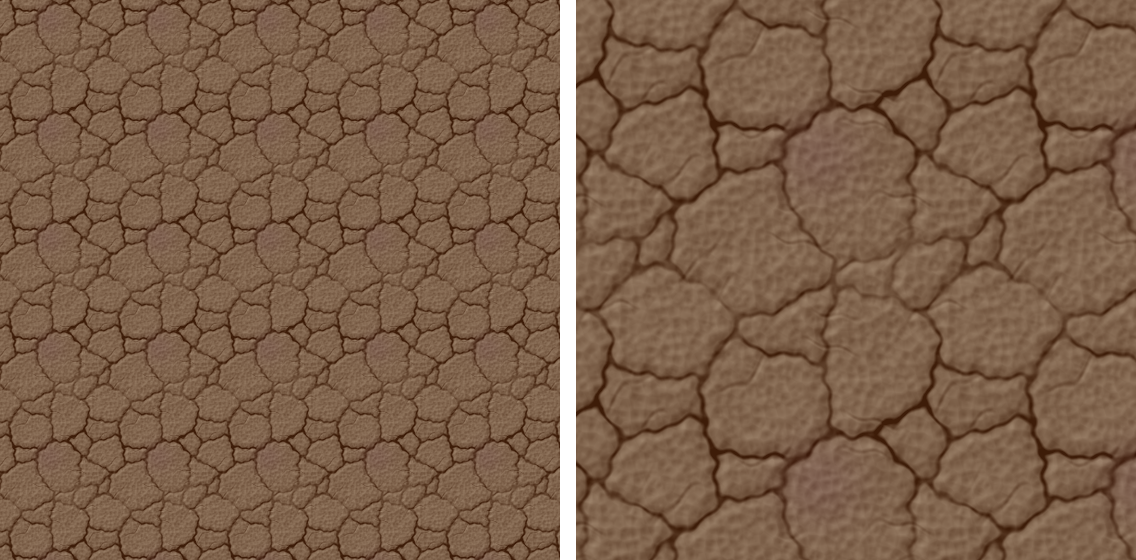
Left: the whole. Right: its middle third, enlarged.
Give the GLSL for this texture, as a WebGL 2 fragment shader.

```glsl
#version 300 es
precision highp float;
// Dry cracked earth: one square tile of fourteen plates, repeated 5.12 times each way.
// Plates are a wrapped, weighted Voronoi diagram bent by layered sines; cellular
// noise gives the grain, and a height difference toward the light gives the relief.
uniform vec2 u_resolution;
out vec4 fragColor;

const float TAU = 6.2831853;
const int PLATES = 14;

// Plate centre (x right, y down, in tiles) and weight
const vec3 plates[PLATES] = vec3[](
  vec3(.822, .565, .068), vec3(.138, .613, .037), vec3(.280, .436, .049),
  vec3(.524, .733, .073), vec3(.920, .111, .054), vec3(.280, .000, .058),
  vec3(.236, .200, .042), vec3(.573, .222, .060), vec3(.644, .036, .038),
  vec3(.524, .431, .034), vec3(.111, .822, .029), vec3(.267, .756, .025),
  vec3(.031, .342, .025), vec3(.924, .809, .014));

vec2 hash2(vec2 cell) {
  vec2 k = vec2(dot(cell, vec2(127.1, 311.7)), dot(cell, vec2(269.5, 183.3)));
  return fract(sin(k) * 43758.5);
}

// Shortest offset on the repeating tile
vec2 wrapped(vec2 d) { return d - floor(d + .5); }

// Distance to the nearest scattered point, with n by n cells per tile
float cellular(vec2 p, float n) {
  vec2 base = floor(p * n), f = fract(p * n);
  float nearest = 2.;
  for (int y = -1; y <= 1; y++)
    for (int x = -1; x <= 1; x++) {
      vec2 o = vec2(x, y);
      nearest = min(nearest, length(o + hash2(mod(base + o, n)) - f));
    }
  return nearest;
}

// Ragged bend for the plate borders
vec2 ragged(vec2 p) {
  vec2 bend = vec2(0);
  float f = 3., size = .012;
  for (int i = 0; i < 3; i++) {
    bend += size * sin(TAU * (f * p.yx + p) + vec2(1.3, 4.1) * f);
    f = f * 2. + 1.;
    size *= .6;
  }
  return p + bend;
}

// Distance to the nearest plate border, softened at the corners
float crackDistance(vec2 p) {
  p = ragged(p);
  int own = 0;
  float best = 9.;
  for (int i = 0; i < PLATES; i++) {
    vec2 d = wrapped(plates[i].xy - p);
    float power = dot(d, d) - plates[i].z;
    if (power < best) { best = power; own = i; }
  }
  vec2 home = wrapped(plates[own].xy - p);
  float total = 0.;
  for (int i = 0; i < PLATES; i++) {
    if (i == own) continue;
    vec2 d = wrapped(plates[i].xy - p);
    float border = (dot(d, d) - plates[i].z - best) / (2. * length(d - home));
    total += exp(-130. * border);
  }
  return -log(max(total, 1e-30)) / 130.;
}

// Faint, nearly level wrinkles that come and go inside the plates
float wrinkle(vec2 p) {
  float wave = sin(TAU * (p.x + 4. * p.y) + 1.3 * sin(TAU * (2. * p.x - p.y)) + .25 * sin(TAU * 9. * p.x));
  float patches = smoothstep(-.1, .8, sin(TAU * (2. * p.x + p.y) + 1.) * sin(TAU * (p.x - 2. * p.y)));
  return (1. - smoothstep(.0, .3, abs(wave))) * patches;
}

float height(vec2 p, float border) {
  return .42 * smoothstep(0., .04, border) + .3 * cellular(p, 9.)
       + .3 * cellular(p, 30.) - .12 * wrinkle(p);
}

void main() {
  vec2 uv = gl_FragCoord.xy / u_resolution;
  vec2 p = vec2(uv.x, 1. - uv.y) * 5.12 - 1.7067;
  float pixel = 5.12 / u_resolution.y;

  // Relief, lit from the upper left
  vec2 toLight = vec2(-.007, -.009);
  float border = crackDistance(p);
  float relief = height(p, border) - height(p + toLight, crackDistance(p + toLight));

  // Cracks are deep across the middle of the tile and shallow near its foot
  float depth = .62 - .22 * cos(TAU * (p.y - .84)) + .15 * sin(TAU * (2. * p.x + p.y));
  float core = 1. - smoothstep(0., .010 + .7 * pixel, border);
  float halo = exp(-42. * max(border, 0.));

  // Tone steps from the mid clay down to the crack floor
  float tone = .03 + 1.2 * relief + .3 * (cellular(p + .37, 34.) - .45);
  tone += .03 * sin(TAU * (p.x + 2. * p.y) + sin(TAU * 2. * p.x));
  tone -= depth * (.9 * core + .22 * halo) + .14 * wrinkle(p);
  vec3 clay = vec3(.50, .39, .30) + vec3(.26, .28, .27) * clamp(tone, -1., .4);

  // Mauve stain on the largest plate
  vec2 stain = wrapped(p - vec2(.74, .47));
  clay += vec3(-.005, -.015, .015) * exp(-60. * dot(stain, stain));
  fragColor = vec4(clay, 1.);
}
```
